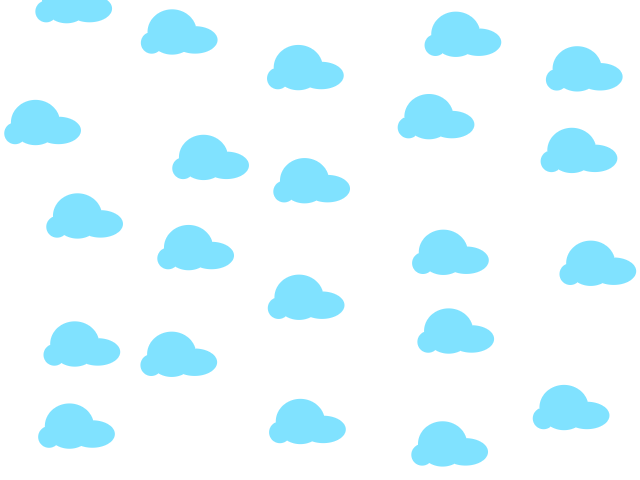
This pattern is drawn by a Shadertoy shader. Its source:

```glsl
const vec3 SKY = vec3(1.0);
const vec3 CLOUD = vec3(0.502, 0.886, 1.0);

// All lengths are fractions of the canvas height
const vec2 CELL = vec2(0.26667, 0.245);
const vec2 JITTER = vec2(0.05, 0.07);   // largest shift that stays inside a cell
const float COLUMN_STAGGER = 0.38;      // vertical step between columns, in cells

// Cloud lobes: centre and radii
const vec2 DOME_POS = vec2(-0.0148, 0.0);
const vec2 DOME_RADII = vec2(0.0512, 0.0472);
const vec2 PUFF_POS = vec2(-0.0573, -0.0226);
const float PUFF_RADIUS = 0.0226;
const vec2 TAIL_POS = vec2(0.0330, -0.0165);
const vec2 TAIL_RADII = vec2(0.0469, 0.0286);

vec2 hash22(vec2 p) {
    vec3 q = fract(p.xyx * vec3(0.1031, 0.1030, 0.0973));
    q += dot(q, q.yzx + 33.33);
    return fract((q.xx + q.yz) * q.zy);
}

// Approximate signed distance to an ellipse
float ellipseDistance(vec2 p, vec2 radii) {
    float scaled = length(p / radii);
    float slope = length(p / (radii * radii));
    return scaled * (scaled - 1.0) / max(slope, 0.001);
}

float cloudDistance(vec2 p) {
    float dome = ellipseDistance(p - DOME_POS, DOME_RADII);
    float puff = length(p - PUFF_POS) - PUFF_RADIUS;
    float tail = ellipseDistance(p - TAIL_POS, TAIL_RADII);
    return min(dome, min(puff, tail));
}

void mainImage(out vec4 fragColor, in vec2 fragCoord) {
    vec2 uv = fragCoord / iResolution.y;

    // Staggered columns with one shifted cloud per cell
    vec2 grid = uv / CELL;
    grid.y += fract(floor(grid.x) * COLUMN_STAGGER + 0.3);
    vec2 cell = floor(grid);
    vec2 local = (grid - cell - 0.5) * CELL;
    vec2 shift = (hash22(cell + 17.0) * 2.0 - 1.0) * JITTER;

    // One pixel wide soft edge
    float d = cloudDistance(local - shift);
    float coverage = clamp(0.5 - d * iResolution.y, 0.0, 1.0);
    fragColor = vec4(mix(SKY, CLOUD, coverage), 1.0);
}
```
